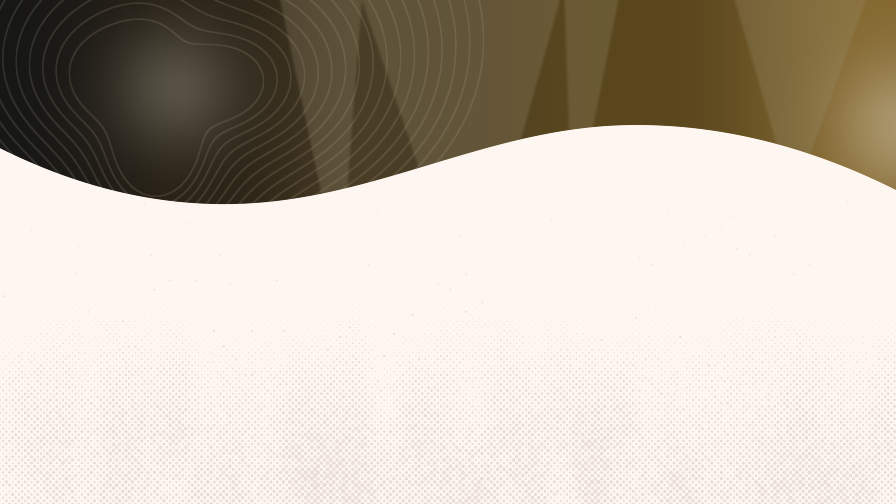
This background is drawn by a Shadertoy shader. Its source:

```glsl
// Gold and charcoal light beams with contour lines above a cream wave with halftone dots.
#define CREAM vec3(0.998, 0.964, 0.942)
#define DOT_COLOR vec3(0.895, 0.845, 0.82)
#define BEAM_COLOR vec3(0.62, 0.58, 0.46)
#define GLOW_COLOR vec3(0.36, 0.34, 0.29)
#define BEAM_ALPHA 0.25
#define LINE_ALPHA 0.17
#define LINE_WIDTH 0.0028
#define CONTOUR_COUNT 16.0
#define DOT_PITCH 0.0125
#define DOT_RADIUS 0.0046

float hash(vec2 p) {
    return fract(sin(dot(p, vec2(127.1, 311.7))) * 43758.5453);
}

float noise(vec2 p) {
    vec2 i = floor(p), f = fract(p);
    f = f * f * (3.0 - 2.0 * f);
    return mix(mix(hash(i), hash(i + vec2(1, 0)), f.x),
               mix(hash(i + vec2(0, 1)), hash(i + vec2(1, 1)), f.x), f.y);
}

// Height of the wave: a valley and a crest joined by a cosine
float waveHeight(float x) {
    const float valleyX = 0.25, crestX = 0.71, valleyY = 0.595, crestY = 0.752;
    if (x < valleyX) return valleyY + 1.776 * (x - valleyX) * (x - valleyX);
    if (x > crestX) return crestY - 1.534 * (x - crestX) * (x - crestX);
    float t = (x - valleyX) / (crestX - valleyX);
    return mix(valleyY, crestY, 0.5 - 0.5 * cos(3.14159 * t));
}

// Soft wedge hanging from the top; each side is (x at the top, slope)
float beam(vec2 p, vec2 left, vec2 right) {
    float depth = 1.0 - p.y;
    float a = p.x - left.x - left.y * depth;
    float b = right.x + right.y * depth - p.x;
    return smoothstep(-0.005, 0.005, a) * smoothstep(-0.005, 0.005, b);
}

float glow(vec2 p, vec2 center, float radius) {
    vec2 d = (p - center) / radius;
    return exp(-dot(d, d));
}

// Nested lobed loops around one center
float contours(vec2 p, float px) {
    vec2 d = p - vec2(0.324, 0.826);
    float a = atan(d.y, d.x);
    float lobes = 0.16 - 0.009 * cos(a) - 0.02 * sin(a)
                + 0.0104 * cos(2.0 * a) - 0.0046 * sin(2.0 * a)
                + 0.017 * cos(3.0 * a) + 0.025 * sin(3.0 * a)
                + 0.019 * cos(4.0 * a);
    float spacing = 0.026 + 0.008 * cos(a - 1.5);
    float level = (length(d) - lobes) / spacing;
    float dist = abs(fract(level + 0.5) - 0.5) / max(fwidth(level), 1e-4) * px;
    float line = 1.0 - smoothstep(-0.5 * px, 0.5 * px, dist - 0.5 * LINE_WIDTH);
    return line * step(-0.5, level) * step(level, CONTOUR_COUNT + 0.5);
}

vec3 backdrop(vec2 p, float px) {
    // Charcoal to gold
    vec3 col = mix(vec3(0.09, 0.09, 0.085), vec3(0.16, 0.13, 0.08), smoothstep(0.0, 0.45, p.x));
    col = mix(col, vec3(0.29, 0.24, 0.15), smoothstep(0.42, 0.75, p.x));
    col = mix(col, vec3(0.35, 0.275, 0.115), smoothstep(0.8, 1.2, p.x));
    col = mix(col, vec3(0.52, 0.41, 0.19), smoothstep(1.3, 1.75, p.x));

    // Blurred lights
    col = mix(col, GLOW_COLOR, 0.9 * glow(p, vec2(0.35, 0.825), 0.125));
    col = mix(col, vec3(0.70, 0.63, 0.48), 0.8 * glow(p, vec2(1.79, 0.75), 0.13));

    // Light beams
    float light = beam(p, vec2(0.556, 0.213), vec2(0.718, -0.077));
    light += beam(p, vec2(0.718, 0.34), vec2(1.111, -0.28));
    light += beam(p, vec2(1.12, 0.035), vec2(1.227, -0.2));
    light += beam(p, vec2(1.458, 0.29), vec2(1.718, -0.36));
    col = mix(col, BEAM_COLOR, BEAM_ALPHA * min(light, 1.0));

    return mix(col, vec3(0.72, 0.68, 0.58), LINE_ALPHA * contours(p, px));
}

// Staggered dots that grow toward the bottom in uneven columns
float halftone(vec2 p, float px) {
    vec2 cell = floor(vec2(p.x + p.y, p.x - p.y) / DOT_PITCH) + 0.5;
    vec2 center = 0.5 * DOT_PITCH * vec2(cell.x + cell.y, cell.x - cell.y);
    float fade = 1.0 - smoothstep(0.0, 0.58, center.y);
    float columns = noise(center * vec2(17.0, 5.0));
    float grain = hash(cell);
    float cluster = glow(center, vec2(0.61, 0.04), 0.07);
    float size = fade * (0.3 + 0.4 * columns + 0.3 * grain) + 0.25 * cluster;
    float speck = step(0.988, grain) * step(center.y, 0.6) * (0.3 + 0.4 * fade);
    size = min(max(size, speck), 1.0);
    float d = length(p - center) - DOT_RADIUS * size;
    return (1.0 - smoothstep(-0.5 * px, 0.5 * px, d)) * smoothstep(0.02, 0.45, size);
}

void mainImage(out vec4 fragColor, in vec2 fragCoord) {
    vec2 uv = fragCoord / iResolution.xy;
    vec2 p = uv * vec2(16.0 / 9.0, 1.0);
    float px = 1.0 / iResolution.y;

    vec3 paper = mix(CREAM, DOT_COLOR, 0.8 * halftone(p, px));
    float above = smoothstep(-0.6 * px, 0.6 * px, p.y - waveHeight(uv.x));
    fragColor = vec4(mix(paper, backdrop(p, px), above), 1.0);
}
```
